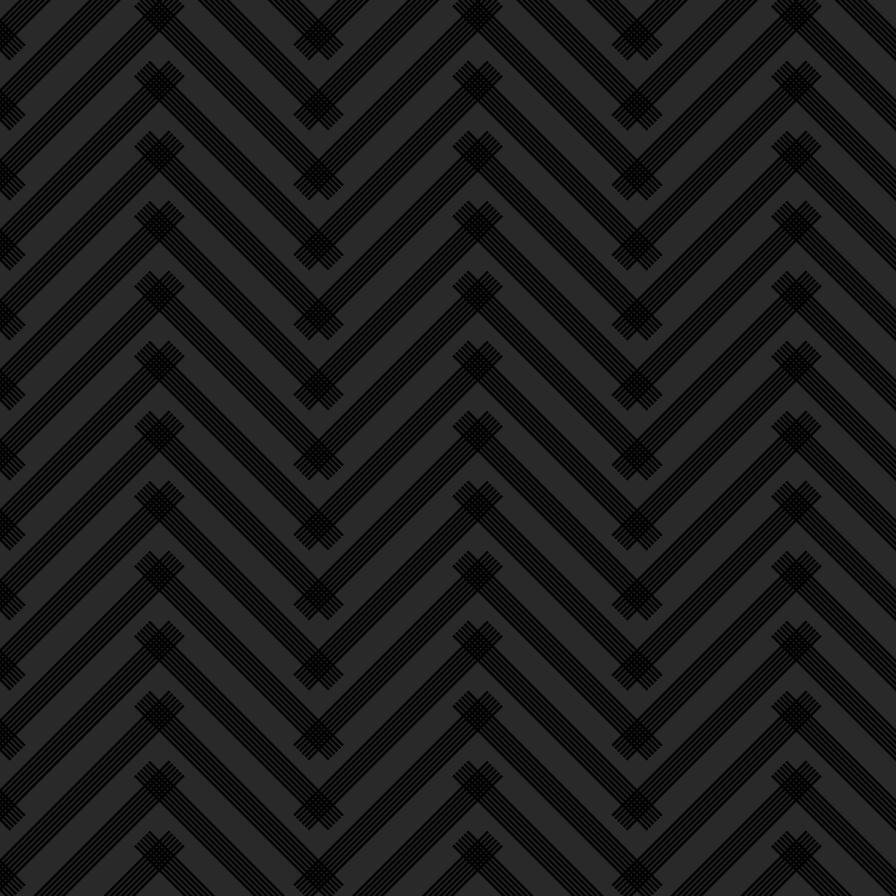
This pattern is drawn by a WebGL 2 fragment shader. Its source:

```glsl
#version 300 es
precision highp float;

#define ZIGZAG_WIDTH 0.3555
#define ROW_HEIGHT 0.078125
#define BAND_HEIGHT 0.0354
#define LINE_COUNT 6
#define LINE_FILL 0.65
#define GROUND_COLOR vec3(0.162)
#define LINE_COLOR vec3(0.004)

uniform vec2 u_resolution;
out vec4 fragColor;

// Box-filtered coverage of the parallel lines that fill one band
float bandLines(float s, float footprint) {
    float pitch = BAND_HEIGHT / (float(LINE_COUNT - 1) + LINE_FILL);
    float covered = 0.0;
    for (int i = 0; i < LINE_COUNT; i++) {
        float start = float(i) * pitch;
        float lower = max(s - 0.5 * footprint, start);
        float upper = min(s + 0.5 * footprint, start + LINE_FILL * pitch);
        covered += max(upper - lower, 0.0);
    }
    return covered / footprint;
}

void main() {
    vec2 uv = gl_FragCoord.xy / u_resolution.y;
    float footprint = 1.41421 / u_resolution.y;

    // Fold the zigzag into a single leg running from peak to valley
    float fromPeak = abs(mod(uv.x, ZIGZAG_WIDTH) - 0.5 * ZIGZAG_WIDTH);
    float fromValley = 0.5 * ZIGZAG_WIDTH - fromPeak;
    float margin = 0.5 * (ROW_HEIGHT - BAND_HEIGHT);
    float across = mod(1.0 - uv.y - fromPeak + margin, ROW_HEIGHT) - margin;

    // Each leg overlaps its mirror image at the peaks and valleys
    float leg = bandLines(across, footprint);
    float peakLeg = bandLines(across + 2.0 * fromPeak, footprint);
    float valleyLeg = bandLines(across - 2.0 * fromValley, footprint);
    float ink = 1.0 - (1.0 - leg) * (1.0 - peakLeg) * (1.0 - valleyLeg);

    fragColor = vec4(mix(GROUND_COLOR, LINE_COLOR, ink), 1.0);
}
```
